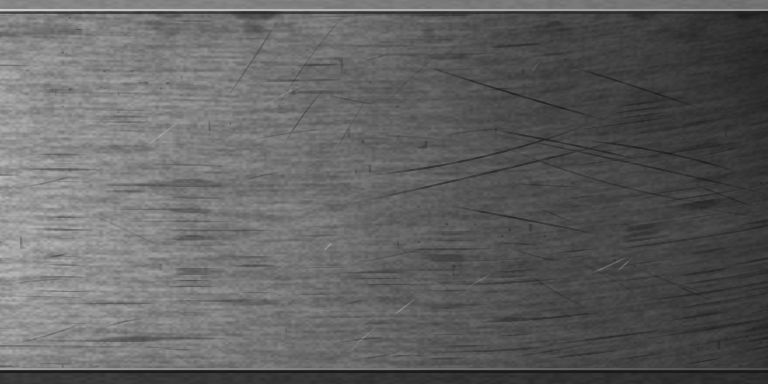
A WebGL 2 fragment shader for this texture:

```glsl
#version 300 es
precision highp float;
// Worn brushed steel plate with a fading sheen, scratches and bevelled top and bottom edges.

uniform vec2 u_resolution;
out vec4 fragColor;

const float TOP_EDGE = 0.974;
const float BOTTOM_EDGE = 0.036;

float hash(vec2 p) {
    return fract(sin(dot(p, vec2(127.1, 311.7))) * 43758.5);
}

float noise(vec2 p) {
    vec2 cell = floor(p), f = fract(p);
    f = f * f * (3.0 - 2.0 * f);
    float low = mix(hash(cell), hash(cell + vec2(1, 0)), f.x);
    float high = mix(hash(cell + vec2(0, 1)), hash(cell + vec2(1, 1)), f.x);
    return mix(low, high, f.y);
}

float cloud(vec2 p) {
    return 0.55 * noise(p) + 0.3 * noise(p * 2.1 + 7.3) + 0.15 * noise(p * 4.3 + 19.1);
}

// Soft horizontal line of a given half width.
float rule(float y, float centre, float halfWidth, float soft) {
    return 1.0 - smoothstep(halfWidth, halfWidth + soft, abs(y - centre));
}

// Tapered, slightly bent and broken stroke around the origin.
float stroke(vec2 p, float angle, float halfLength, float bend, float width, float soft) {
    float c = cos(angle), s = sin(angle);
    vec2 q = vec2(c * p.x + s * p.y, c * p.y - s * p.x);
    q.y += bend * q.x * q.x / halfLength;
    float taper = 1.0 - smoothstep(0.35, 1.0, abs(q.x) / halfLength);
    float wear = 0.5 + 0.5 * noise(vec2(q.x * 45.0, angle * 90.0));
    return rule(q.y, 0.0, width, soft) * taper * wear;
}

// Scatter strokes in a box (origin, size); lengths and angles are (base, spread).
float scratches(vec2 p, int count, float seed, vec4 box, vec2 lengths, vec2 angles, float width, float soft) {
    float total = 0.0;
    for (int i = 0; i < count; i++) {
        vec2 id = vec2(float(i) + 1.0, seed);
        vec2 centre = box.xy + box.zw * vec2(hash(id), hash(id + 31.7));
        float size = lengths.x + lengths.y * hash(id + 57.3);
        float angle = angles.x + angles.y * (hash(id + 83.9) - 0.5);
        float bend = 0.16 * (hash(id + 13.1) - 0.5);
        float strength = 0.45 + 0.55 * hash(id + 71.3);
        total = max(total, strength * stroke(p - centre, angle, size, bend, width, soft));
    }
    return total;
}

// Broad light falling off to the right and towards the plate edges.
float sheen(vec2 p, float x) {
    float light = 0.635 - 0.57 * x + 0.15 * x * x;
    float leftSide = 1.0 - smoothstep(0.0, 0.45, x);
    light -= 0.09 * leftSide * smoothstep(0.72, 0.97, p.y);
    light -= 0.05 * leftSide * (1.0 - smoothstep(0.04, 0.2, p.y));
    light -= 0.05 * smoothstep(0.55, 1.0, x) * smoothstep(0.3, 0.9, p.y);
    return light + 0.09 * (cloud(p * vec2(2.2, 4.0)) - 0.5);
}

// Layered horizontal brushing, centred on zero.
float brushing(vec2 p) {
    float hairs = noise(p * vec2(7.0, 150.0)) - 0.5;
    float bands = noise(p * vec2(3.0, 45.0) + 11.0) - 0.5;
    float fibres = noise(p * vec2(30.0, 120.0) + 23.0) - 0.5;
    float grit = noise(p * vec2(110.0, 170.0) + 41.0) - 0.5;
    return 0.17 * hairs + 0.08 * bands + 0.15 * fibres + 0.17 * grit;
}

void main() {
    vec2 p = gl_FragCoord.xy / u_resolution.y;
    float x = gl_FragCoord.x / u_resolution.x;
    float soft = 1.2 / u_resolution.y;

    // Brushed surface, its strokes rising a little on the right
    float rise = max(p.x - 1.0, 0.0);
    vec2 q = vec2(p.x, p.y - 0.1 * rise * rise + 0.012 * noise(p * 3.0));
    float plate = sheen(p, x) * (1.0 + brushing(q));

    // Dark streaks and tarnish
    float streak = smoothstep(0.7, 0.95, noise(q * vec2(6.0, 130.0) + 61.0));
    plate *= 1.0 - 0.28 * streak * smoothstep(0.35, 0.7, cloud(p * vec2(3.0, 6.0) + 5.0));
    float tarnish = smoothstep(0.5, 0.75, cloud(p * vec2(9.0, 22.0) + 3.0));
    plate *= 1.0 - 0.4 * tarnish * smoothstep(0.86, 0.98, p.y);
    float pits = smoothstep(0.9, 0.98, noise(p * vec2(55.0, 65.0) + 17.0));
    plate *= 1.0 - 0.22 * pits * smoothstep(0.45, 0.65, cloud(p * 5.0 + 9.0));

    // Long gouges, fine scratches and bright nicks
    float falling = scratches(p, 7, 3.0, vec4(1.2, 0.42, 0.7, 0.54), vec2(0.16, 0.26), vec2(-0.26, 0.18), 0.0008, soft);
    float rising = scratches(p, 2, 8.0, vec4(1.1, 0.52, 0.3, 0.12), vec2(0.3, 0.15), vec2(0.21, 0.08), 0.001, soft);
    float steep = scratches(p, 5, 14.0, vec4(0.55, 0.65, 0.6, 0.28), vec2(0.07, 0.14), vec2(1.0, 0.8), 0.0004, soft);
    float fine = scratches(p, 34, 21.0, vec4(0.1, 0.06, 1.85, 0.9), vec2(0.03, 0.09), vec2(-0.05, 1.0), 0.0004, soft);
    float nicks = scratches(p, 9, 35.0, vec4(0.4, 0.1, 1.4, 0.85), vec2(0.015, 0.05), vec2(0.6, 0.9), 0.0005, soft);
    plate *= 1.0 - 0.62 * max(falling, rising);
    plate *= 1.0 - 0.32 * max(steep, fine);
    plate += 0.2 * nicks;

    // Bevelled edges: pale strip above, dark strip below
    float grain = 0.05 * (noise(p * vec2(60.0, 150.0)) - 0.5);
    float topStrip = mix(0.53, 0.44, x) + grain;
    float bottomStrip = mix(0.23, 0.18, x) + grain;
    float tone = mix(plate, topStrip, smoothstep(TOP_EDGE - soft, TOP_EDGE + soft, p.y));
    tone = mix(bottomStrip, tone, smoothstep(BOTTOM_EDGE - soft, BOTTOM_EDGE + soft, p.y));
    tone = mix(tone, 0.14, 0.7 * rule(p.y, TOP_EDGE - 0.007, 0.0015, soft));
    tone = mix(tone, mix(0.8, 0.58, x), rule(p.y, TOP_EDGE, 0.0012, soft));
    tone = mix(tone, mix(0.66, 0.32, x), 0.8 * rule(p.y, BOTTOM_EDGE + 0.003, 0.001, soft));
    tone = mix(tone, 0.09, 0.85 * rule(p.y, BOTTOM_EDGE - 0.004, 0.002, soft));

    fragColor = vec4(vec3(clamp(tone, 0.0, 1.0)), 1.0);
}
```
